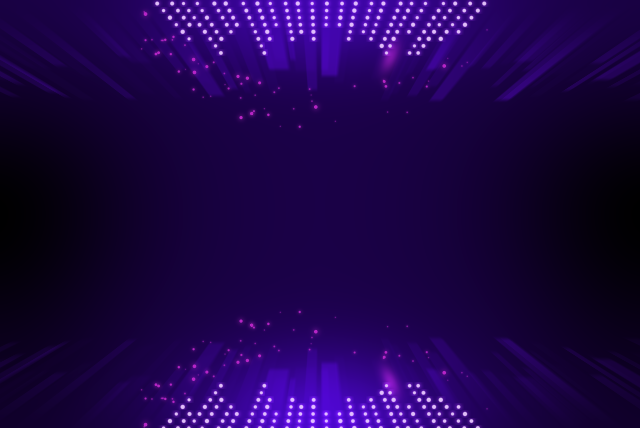
Reproduce this background procedurally as a Shadertoy shader.

```glsl
// A dark violet stage: blue-violet light at the top and bottom edges, black at the sides.
// Both edges share one folded coordinate, the depth from the edge, in which rows of
// dots, slanted light shards and drifting sparks converge towards the centre.

#define DOT_VANISH 0.43
#define SHARD_VANISH 0.58
#define COLUMN_GAP 0.034
#define ROW_GAP 0.0165
#define DOT_RADIUS 0.0048
#define DOT_SPREAD 0.41
#define SPARK_COUNT 64
#define LOWER_SHIFT 0.025
#define DOT_COLOR vec3(0.92, 0.80, 1.0)
#define SPARK_COLOR vec3(0.78, 0.16, 0.82)
#define SHARD_COLOR vec3(0.36, 0.04, 0.80)

float hash(vec2 p) {
    return fract(sin(dot(p, vec2(12.9898, 78.233))) * 43758.5453);
}

// Violet ramp indexed by its blue level
vec3 violet(float level) {
    return vec3(0.37 * level, 0.04 * level * level, level);
}

// Base light: dim centre, black sides, bright edges
vec3 backdrop(vec2 p) {
    vec2 side = vec2((abs(p.x) - 0.78) / 0.42, p.y / 0.36);
    float level = 0.28 * (1.0 - exp(-1.3 * dot(side, side)));
    float top = (0.5 - p.y) / 0.15;
    float bottom = (0.5 + p.y) / 0.17;
    float across = p.x * p.x;
    level += 0.40 * exp(-across / 0.13 - top * top);
    level += 0.52 * exp(-across / 0.075 - bottom * bottom);
    level -= 0.09 * smoothstep(0.3, 0.75, abs(p.x)) * smoothstep(0.0, -0.5, p.y);
    return violet(max(level, 0.0));
}

// Translucent bands running inwards, cut off at varied depths
float shards(float x, float depth, float cellWidth, float seed) {
    float u = x / max(1.0 - depth / SHARD_VANISH, 0.1) / cellWidth;
    float cell = floor(u);
    float across = u - cell;
    float strength = hash(vec2(cell, seed));
    float reach = mix(0.13, 0.235, hash(vec2(cell, seed + 3.0)));
    float width = mix(0.4, 0.9, hash(vec2(cell, seed + 7.0)));
    float band = smoothstep(0.0, 0.12, across) * (1.0 - smoothstep(width - 0.1, width + 0.1, across));
    float fade = smoothstep(0.0, reach, depth) * (1.0 - smoothstep(reach - 0.007, reach + 0.007, depth));
    return band * fade * strength * strength;
}

// Perspective rows of dots: x is the disc, y its halo
vec2 dots(float x, float depth, float pixel) {
    float row = (floor(depth / ROW_GAP) + 0.5) * ROW_GAP;
    float scale = max(1.0 - row / DOT_VANISH, 0.1);
    float column = floor(x / scale / COLUMN_GAP);
    float jitter = 0.3 * (hash(vec2(column, 5.0)) - 0.5);
    float u = (column + 0.5 + jitter) * COLUMN_GAP;
    float reach = mix(0.06, 0.138, hash(vec2(column, 11.0)));
    float shown = step(row, reach) * step(abs(u), DOT_SPREAD);
    float dist = length(vec2(x - u * scale, depth - row));
    float size = DOT_RADIUS * mix(0.75, 1.05, hash(vec2(column, row * 90.0)));
    float disc = 1.0 - smoothstep(size - pixel, size + pixel, dist);
    return shown * vec2(disc, exp(-dist * dist / 0.00006));
}

// Small sparks scattered along an arc beneath the dots
float sparks(vec2 q, float pixel) {
    float light = 0.0;
    for (int i = 0; i < SPARK_COUNT; i++) {
        float id = float(i);
        float x = mix(-0.42, 0.42, pow(hash(vec2(id, 1.0)), 1.3));
        float arc = 0.26 - 1.15 * x * x;
        float depth = arc + 0.11 * (hash(vec2(id, 2.0)) - 0.5);
        float chance = hash(vec2(id, 3.0));
        float size = mix(0.0012, 0.0042, chance * chance);
        float dist = length(q - vec2(x, depth));
        float disc = 1.0 - smoothstep(size - pixel, size + pixel, dist);
        light += (disc + 0.25 * exp(-dist * dist / (6.0 * size * size))) * mix(0.35, 1.0, chance);
    }
    return min(light, 1.0);
}

void mainImage(out vec4 fragColor, in vec2 fragCoord) {
    vec2 p = (fragCoord - 0.5 * iResolution.xy) / iResolution.y;
    float pixel = 0.75 / iResolution.y;
    float lower = step(p.y, 0.0);
    vec2 q = vec2(p.x, 0.5 - abs(p.y) + LOWER_SHIFT * lower);

    vec3 color = backdrop(p);

    // Shards in two sizes, fainter below
    float beams = shards(q.x, q.y, 0.085, 2.0) + 0.7 * shards(q.x, q.y, 0.047, 9.0);
    color += SHARD_COLOR * beams * mix(0.30, 0.20, lower);

    // Slanted magenta flare right of centre
    vec2 flare = q - vec2(0.165, 0.133);
    flare.x += 0.35 * flare.y;
    color += vec3(0.34, 0.08, 0.25) * exp(-dot(flare * flare, vec2(3500.0, 900.0)));

    // Sparks and dots
    color = mix(color, SPARK_COLOR, 0.9 * sparks(q, pixel));
    vec2 lamp = dots(q.x, q.y, pixel);
    color += vec3(0.22, 0.10, 0.24) * lamp.y;
    color = mix(color, DOT_COLOR, 0.92 * lamp.x);

    fragColor = vec4(clamp(color, 0.0, 1.0), 1.0);
}
```
